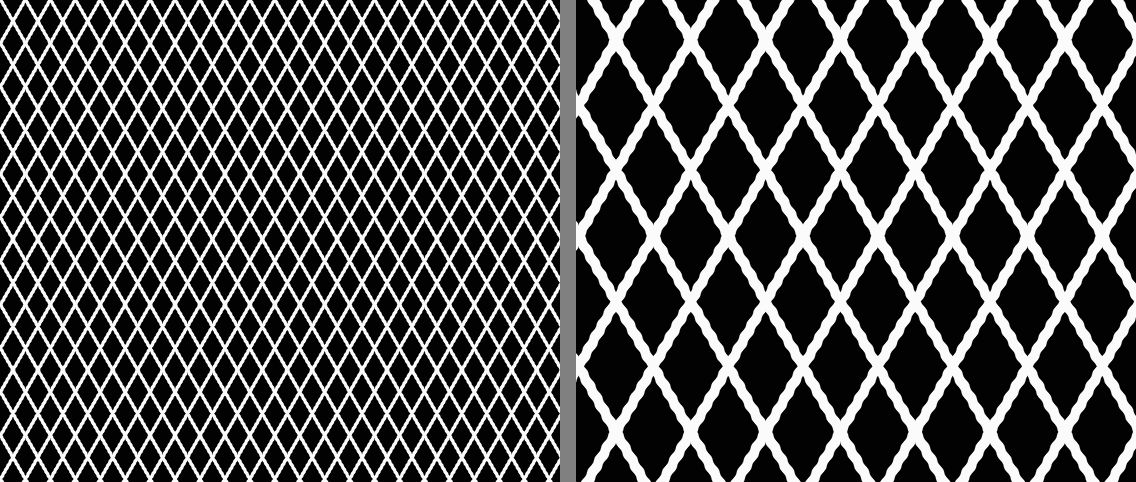
Left: the whole. Right: its middle third, enlarged.
Give the GLSL for this pattern, as a Shadertoy shader.

```glsl
// Diamond lattice of thin white diagonal lines on black, with faintly serrated edges.

// Lengths are fractions of the canvas height.
const vec2 CELL = vec2(0.05174, 0.09045);   // width and height of one diamond
const vec2 ORIGIN = vec2(0.0010, 0.0061);   // position of one crossing
const float LINE_WIDTH = 0.0071;
const float RIPPLE_DEPTH = 0.0004;          // serration of the line edges
const float RIPPLE_LENGTH = 0.0085;
const vec3 LINE_COLOR = vec3(0.985);
const vec3 GROUND_COLOR = vec3(0.006);
const float TAU = 6.28318;

// Distances to the nearest rising and falling diagonals.
vec2 diagonalDistances(vec2 p) {
    vec2 cell = (p - ORIGIN) / CELL;
    vec2 diagonals = vec2(cell.x - cell.y, cell.x + cell.y);
    float spacing = 1.0 / length(1.0 / CELL);
    return abs(fract(diagonals + 0.5) - 0.5) * spacing;
}

void mainImage(out vec4 fragColor, in vec2 fragCoord) {
    float pixel = 1.0 / iResolution.y;
    vec2 p = fragCoord * pixel;

    // Line edges with a slight ripple
    float ripple = RIPPLE_DEPTH * sin(TAU * p.y / RIPPLE_LENGTH);
    vec2 edge = diagonalDistances(p) - 0.5 * LINE_WIDTH - ripple;

    // Antialiased union of both line families
    float coverage = clamp(0.5 - min(edge.x, edge.y) / pixel, 0.0, 1.0);
    fragColor = vec4(mix(GROUND_COLOR, LINE_COLOR, coverage), 1.0);
}
```
